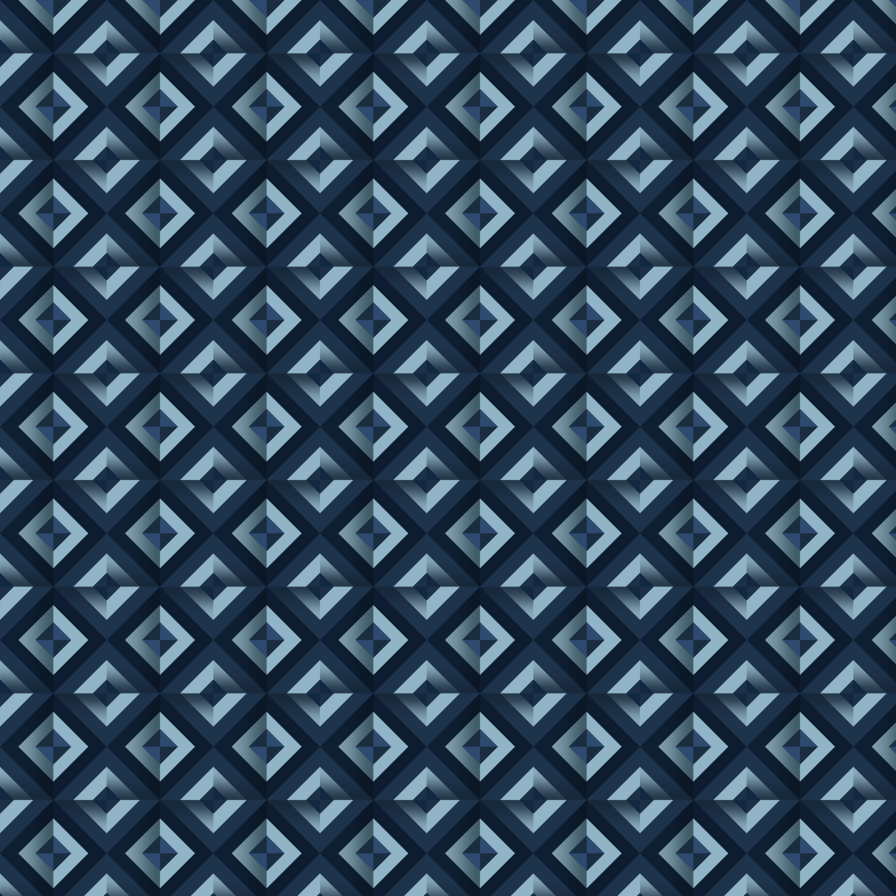
A Shadertoy shader for this pattern:

```glsl
// Two interlocking lattices of bevelled diamonds in navy and pale steel blue.
// Each tile is nested Manhattan-distance rings: a dark border, a lit frame and
// a quartered core; half of each frame carries a shadow gradient.

const float REPEATS = 8.4;
const vec2 OFFSET = vec2(0.5, 0.4);

const vec3 NIGHT = vec3(0.05, 0.11, 0.18);
const vec3 NAVY  = vec3(0.11, 0.19, 0.28);
const vec3 BLUE  = vec3(0.18, 0.29, 0.43);
const vec3 STEEL = vec3(0.57, 0.71, 0.78);
const vec3 SLATE = vec3(0.25, 0.36, 0.41);
const vec3 SHADE = vec3(0.14, 0.22, 0.29);

// Offset from the nearest integer lattice point
vec2 cellOffset(vec2 p) {
    return p - floor(p + 0.5);
}

// Antialiased step: 1 where x is positive
float edge(float x, float blur) {
    return smoothstep(-blur, blur, x);
}

// 1 in the upper right and lower left quadrants
float quarters(vec2 d, float blur) {
    float right = edge(d.x, blur);
    float top = edge(d.y, blur);
    return right * top + (1.0 - right) * (1.0 - top);
}

// Nest core and frame inside a border
vec3 nest(vec3 border, vec3 frame, vec3 core, float dist,
          float outer, float inner, float blur) {
    vec3 color = mix(border, frame, edge(outer - dist, blur));
    return mix(color, core, edge(inner - dist, blur));
}

// Tile with a flat right side and a left side shaded towards its middle
vec3 raisedTile(vec2 d, float dist, float blur) {
    float left = edge(-d.x, blur);
    float fade = smoothstep(0.0, 0.32, abs(d.x));
    vec3 shadow = mix(SLATE, vec3(0.49, 0.61, 0.67), fade);
    vec3 frame = mix(STEEL, shadow, left);
    vec3 border = NIGHT * mix(1.0, 0.8 + 0.3 * fade, left);
    vec3 core = mix(NAVY * 0.9, BLUE, quarters(d, blur));
    return nest(border, frame, core, dist, 0.328, 0.168, blur);
}

// Tile with two opposite quadrants shaded towards the horizontal axis
vec3 foldedTile(vec2 d, float dist, float blur) {
    float folded = quarters(d, blur);
    float fade = smoothstep(0.0, 0.28, abs(d.y));
    vec3 shadow = mix(SHADE, STEEL * 0.93, fade);
    vec3 frame = mix(STEEL, shadow, folded);
    vec3 border = NAVY * mix(1.05, 0.82 + 0.25 * fade, folded);
    vec3 core = mix(NAVY, NIGHT * 1.4, folded);
    return nest(border, frame, core, dist, 0.312, 0.13, blur);
}

void mainImage(out vec4 fragColor, in vec2 fragCoord) {
    vec2 p = fragCoord / iResolution.y * REPEATS - OFFSET;
    float blur = 0.8 * REPEATS / iResolution.y;

    // The second lattice sits half a cell away on both axes
    vec2 a = cellOffset(p);
    vec2 b = cellOffset(p + 0.5);
    float distA = abs(a.x) + abs(a.y);
    float distB = abs(b.x) + abs(b.y);

    vec3 raised = raisedTile(a, distA, blur);
    vec3 folded = foldedTile(b, distB, blur);
    vec3 color = mix(folded, raised, edge(0.5 - distA, blur));
    fragColor = vec4(color, 1.0);
}
```
